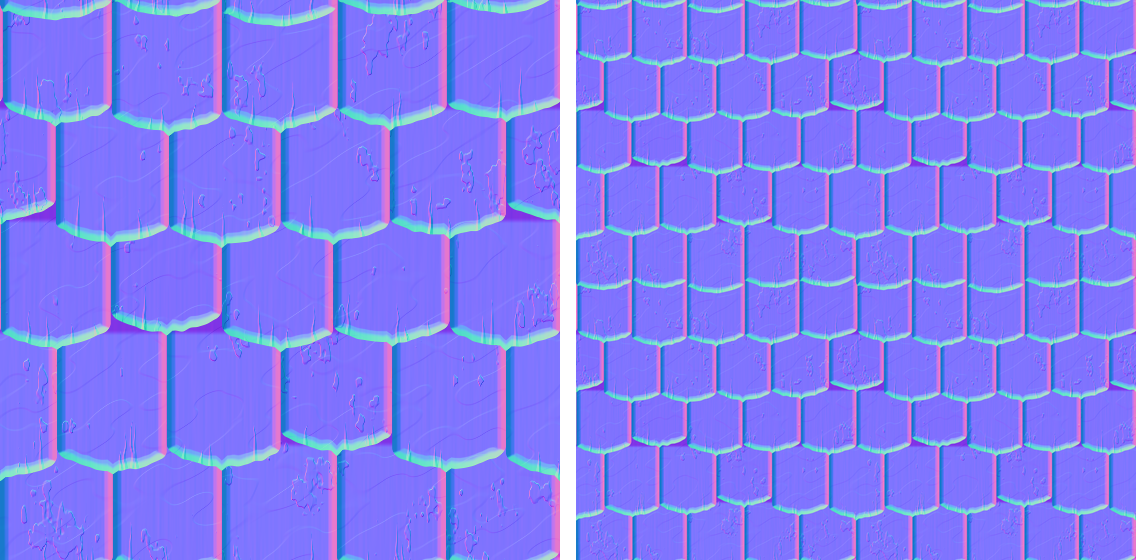
Left: one tile. Right: repeated 2 by 2.
Reproduce this texture map procedurally as a Shadertoy shader.

```glsl
// Tangent-space normal map of overlapping round-ended wooden shingles (green points down).
#define TILES 5.0        // shingles across and rows down
#define SEAM_JITTER 0.05 // sideways shift of the seams
#define DROP_MIN -0.05   // shortest overhang past the row line
#define DROP_MAX 0.27    // longest overhang
#define SAG 0.14         // depth of the rounded lower end
#define CORNER 0.05      // corner radius
#define SIDE_BEVEL 0.085 // width of the side bevels
#define RIM 0.11         // height of the lower rim
#define BASE_TILT 0.10   // slope of the flat face
#define CRACKS 4         // splits per shingle
#define GRAIN 0.0016     // height of the wood grain
#define FLAKE 0.006      // depth of the flaked patches

float hash(vec2 p) {
    vec3 q = fract(p.xyx * 0.1031);
    q += dot(q, q.yzx + 33.33);
    return fract((q.x + q.y) * q.z);
}

float noise(vec2 p) {
    vec2 i = floor(p), f = fract(p);
    f = f * f * (3.0 - 2.0 * f);
    return mix(mix(hash(i), hash(i + vec2(1, 0)), f.x),
               mix(hash(i + vec2(0, 1)), hash(i + vec2(1, 1)), f.x), f.y);
}

float fall(float a, float b, float x) { return 1.0 - smoothstep(a, b, x); }

// Position of a seam between two shingles; alternate rows shift by half
float seam(float i, float row) {
    row = mod(row, TILES);
    float shift = hash(vec2(mod(i, TILES), row) + 71.0) - 0.5;
    return i + 0.5 * mod(row, 2.0) + SEAM_JITTER * shift;
}

// Small relief of the wood; rise is the distance above the lower end
float woodHeight(vec2 p, float rise, vec2 id) {
    vec2 seed = id * vec2(37, 53) + 11.0;

    // Upright grain and faint slanted creases
    float h = GRAIN * noise(p * vec2(26, 1.6) + seed);
    h += 0.5 * GRAIN * noise(p * vec2(55, 3) + seed.yx);
    float crease = noise(vec2(p.x * 4.0 + p.y * 6.0, p.y * 3.0 - p.x * 2.0) + seed);
    h += GRAIN * smoothstep(0.46, 0.54, crease);

    // Ragged flakes gathered in patches
    float ragged = 0.7 * noise(p * vec2(14, 5) + seed) + 0.3 * noise(p * vec2(38, 20) + seed);
    float patches = noise(p * 2.5 + seed.yx + 5.0);
    h -= FLAKE * smoothstep(0.0, 0.1, ragged + patches - 1.38);

    // Splits that taper upward from the lower end
    for (int k = 0; k < CRACKS; k++) {
        vec2 key = seed + float(k) * vec2(7, 13);
        float size = hash(key + 3.0);
        float len = mix(0.12, 0.5, size * size);
        float x = mix(0.14, 0.86, hash(key)) + 0.025 * (noise(vec2(rise * 9.0, 0) + key) - 0.5);
        float halfWidth = 0.024 * clamp(1.0 - rise / len, 0.0, 1.0);
        h -= 0.55 * max(halfWidth - abs(p.x - x), 0.0);
    }
    return h;
}

// Encoded normal in rgb, coverage in alpha
vec4 shingle(vec2 p, float row, float px) {
    float wrappedRow = mod(row, TILES);
    float parity = mod(wrappedRow, 2.0);
    float column = floor(p.x - 0.5 * parity + 0.5);
    if (p.x < seam(column, row)) column -= 1.0;
    float left = seam(column, row), right = seam(column + 1.0, row);
    vec2 id = vec2(mod(column, TILES), wrappedRow);
    vec2 local = p - vec2(left, row);
    float x = local.x / (right - left) - 0.5;

    // Lower end: arc, lean, rough edge and a drip over the seam below
    float drop = hash(id + 19.0);
    float lean = 0.08 * (hash(id + 43.0) - 0.5);
    float end = 1.0 + mix(DROP_MIN, DROP_MAX, drop) + lean * x - 4.0 * SAG * x * x;
    end += 0.02 * (noise(vec2(local.x * 14.0, 0) + id * 29.0) - 0.5);
    end += 0.04 * max(1.0 - abs(p.x - seam(column + parity, row + 1.0)) / 0.05, 0.0);
    float rise = end - local.y;

    // Outline with rounded corners
    float side = min(p.x - left, right - p.x);
    vec2 corner = CORNER - vec2(side, rise);
    float dist = length(max(corner, 0.0)) + min(max(corner.x, corner.y), 0.0) - CORNER;
    float cover = clamp(0.5 - dist / px, 0.0, 1.0);
    if (cover <= 0.0) return vec4(0);

    // Stepped bevels, mitred where side and rim meet
    float edge = -dist;
    float sideSlope = 0.6 * fall(0.75, 1.0, side / SIDE_BEVEL)
                    + 0.75 * fall(0.35, 0.65, side / SIDE_BEVEL);
    float chipped = edge + 0.012 * (noise(local * 18.0 + id * 31.0) - 0.5);
    float rimSlope = 0.45 * fall(0.8, 0.95, chipped / RIM)
                   + 1.05 * fall(0.3, 0.7, chipped / RIM) + 0.7 * fall(0.0, 0.015, edge);
    vec2 rimDirection = normalize(vec2(8.0 * SAG * x - lean, 1.0));
    vec2 bevel = mix(vec2(sign(x) * sideSlope, 0.0), rimDirection * rimSlope,
                     smoothstep(-0.015, 0.015, side - rise));

    // Face tilt, steeper on short shingles and at the tucked upper end
    vec2 slope = bevel;
    slope.y -= BASE_TILT + 0.06 * (0.5 - drop) + 0.65 * fall(-0.06, 0.0, local.y);

    // Wood relief by finite differences
    float e = 0.006;
    float h = woodHeight(local, rise, id);
    slope.x -= (woodHeight(local + vec2(e, 0), rise, id) - h) / e;
    slope.y -= (woodHeight(local + vec2(0, e), rise - e, id) - h) / e;
    return vec4(0.5 + 0.5 * normalize(vec3(slope, 1.0)), cover);
}

void mainImage(out vec4 fragColor, in vec2 fragCoord) {
    vec2 uv = fragCoord / iResolution.xy;
    vec2 p = TILES * vec2(uv.x, 1.0 - uv.y);
    float px = TILES / iResolution.y;
    vec3 color = vec3(0.5, 0.2, 0.9);
    // Lower rows first; each row above overlaps the next
    for (int k = 1; k >= -1; k--) {
        vec4 layer = shingle(p, floor(p.y) + float(k), px);
        color = mix(color, layer.rgb, layer.a);
    }
    fragColor = vec4(color, 1.0);
}
```
